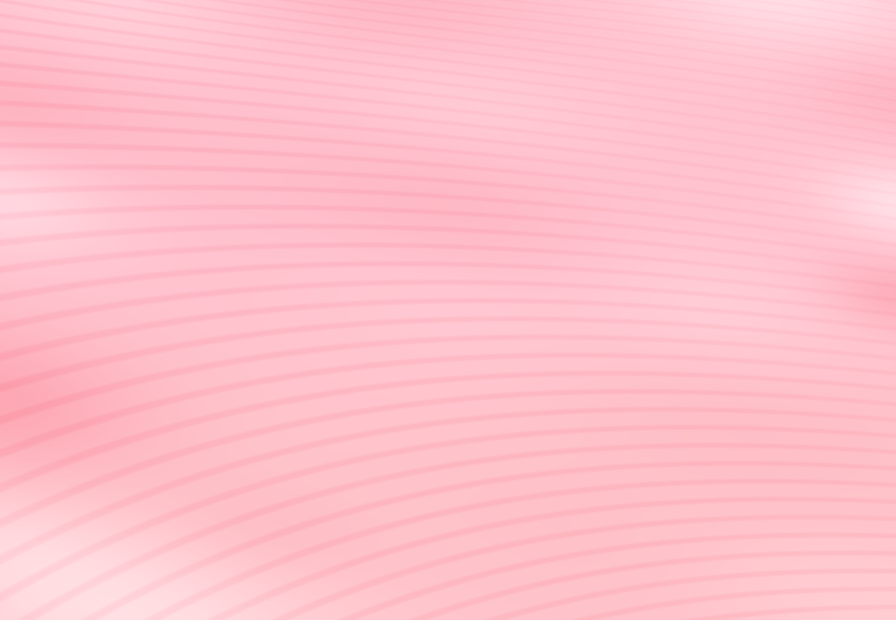
Give the GLSL for this background, as a Shadertoy shader.

```glsl
const vec3 BASE_PINK = vec3(0.998, 0.764, 0.809);
const vec3 TONE_TINT = vec3(0.06, 1.0, 0.87);       // channel response to light and shade
const vec3 STRIPE_SHADE = vec3(0.004, 0.047, 0.038);
const vec3 WARM_SHIFT = vec3(0.0, 0.003, -0.014);
const float STRIPE_HALF_WIDTH = 0.13;               // fraction of the stripe spacing
const float STRIPE_SOFTNESS = 0.055;
const float GLOW_FLATNESS = 1.5;
const float GLOW_SLANT = 0.22;

// Stripe k lies at height offset + spacing * k + growth * k * k, measured from the top.
// Each coefficient is a cubic in x, lowest power first.
const vec4 STRIPE_OFFSET = vec4(0.3496, -0.1184, 0.2368, -0.0508);
const vec4 STRIPE_SPACING = vec4(0.0410, -0.0454, 0.0389, -0.0127);
const vec4 STRIPE_GROWTH = vec4(0.000846, -0.001184, 0.000508, 0.0);

// Soft clouds: centre x, centre y from the top, radius, brightness
const int CLOUD_COUNT = 10;
const vec4 LIGHTS[CLOUD_COUNT] = vec4[](
    vec4(0.00, 0.325, 0.12, 0.080),
    vec4(0.87, -0.02, 0.16, 0.105),
    vec4(1.01, 0.330, 0.09, 0.110),
    vec4(0.15, 1.010, 0.22, 0.105),
    vec4(0.00, 0.870, 0.13, 0.045),
    vec4(0.13, 0.000, 0.14, 0.045),
    vec4(0.52, 0.160, 0.15, 0.035),
    vec4(0.50, 0.480, 0.16, 0.025),
    vec4(0.80, 0.500, 0.16, 0.038),
    vec4(0.97, 0.980, 0.16, 0.035)
);
const vec4 SHADES[CLOUD_COUNT] = vec4[](
    vec4(-0.02, 0.640, 0.18, -0.110),
    vec4(0.00, 0.165, 0.14, -0.055),
    vec4(0.44, 0.000, 0.15, -0.045),
    vec4(0.50, 0.340, 0.18, -0.045),
    vec4(1.01, 0.480, 0.08, -0.085),
    vec4(1.00, 0.150, 0.11, -0.050),
    vec4(0.30, 0.860, 0.12, -0.030),
    vec4(0.84, 0.680, 0.20, -0.022),
    vec4(0.22, 0.250, 0.16, -0.015),
    vec4(0.62, 0.850, 0.16, -0.012)
);

float cloud(vec2 p, vec4 shape) {
    vec2 d = p - shape.xy;
    d.y = (d.y - GLOW_SLANT * d.x) * GLOW_FLATNESS;
    return shape.w * exp(-dot(d, d) / (shape.z * shape.z));
}

float stripes(vec2 p) {
    vec4 powers = vec4(1.0, p.x, p.x * p.x, p.x * p.x * p.x);
    float offset = dot(STRIPE_OFFSET, powers);
    float spacing = dot(STRIPE_SPACING, powers);
    float growth = dot(STRIPE_GROWTH, powers);

    // Invert the quadratic to find the stripe index and local spacing
    float localSpacing = sqrt(max(spacing * spacing - 4.0 * growth * (offset - p.y), 1e-5));
    float index = (localSpacing - spacing) / (2.0 * growth);
    float fromCentre = abs(fract(index + 0.5) - 0.5);
    float blur = STRIPE_SOFTNESS + 0.5 / (iResolution.y * localSpacing);
    return 1.0 - smoothstep(STRIPE_HALF_WIDTH - blur, STRIPE_HALF_WIDTH + blur, fromCentre);
}

void mainImage(out vec4 fragColor, in vec2 fragCoord) {
    vec2 p = fragCoord / iResolution.xy;
    p.y = 1.0 - p.y;

    // Light and shade
    float tone = 0.0;
    for (int i = 0; i < CLOUD_COUNT; i++) {
        tone += cloud(p, LIGHTS[i]) + cloud(p, SHADES[i]);
    }
    vec3 color = BASE_PINK + tone * TONE_TINT;

    // Warmer pink towards the bottom
    color += WARM_SHIFT * smoothstep(0.35, 0.8, p.y);

    // Curved stripes, fainter in the upper right
    float strength = mix(1.0, 0.5, smoothstep(0.2, 1.0, p.x - p.y + 0.3));
    color -= STRIPE_SHADE * strength * stripes(p);

    fragColor = vec4(clamp(color, 0.0, 1.0), 1.0);
}
```
